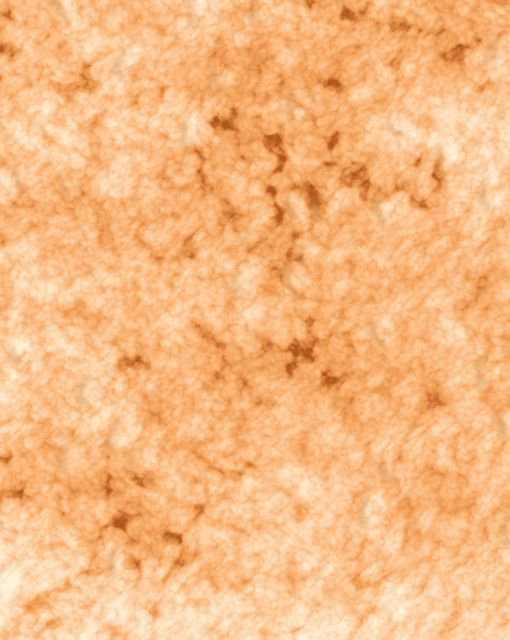
Give the GLSL for this texture, as a WebGL 1 fragment shader.

```glsl
precision highp float;
// Draws a mottled, puffy amber and cream mineral surface with rusty creases.

uniform vec2 u_resolution;

const vec3 RUST   = vec3(0.70, 0.34, 0.12);
const vec3 AMBER  = vec3(0.91, 0.58, 0.30);
const vec3 ORANGE = vec3(0.96, 0.66, 0.39);
const vec3 APRICOT = vec3(0.98, 0.71, 0.47);
const vec3 PEACH  = vec3(0.98, 0.76, 0.55);
const vec3 SAND   = vec3(0.99, 0.81, 0.63);
const vec3 CREAM  = vec3(0.99, 0.87, 0.73);
const vec3 IVORY  = vec3(1.00, 0.95, 0.85);
const vec3 SHADOW = vec3(0.79, 0.60, 0.39);

vec2 hash2(vec2 p) {
  vec2 k = vec2(dot(p, vec2(127.1, 311.7)), dot(p, vec2(269.5, 183.3)));
  return fract(sin(k) * 43758.55);
}

vec2 rotate(vec2 p, float a) {
  float c = cos(a), s = sin(a);
  return vec2(c * p.x - s * p.y, s * p.x + c * p.y);
}

// Soft cellular noise: x = blended cell value, y = dome height with creases.
// Both are centred on zero with a spread near one.
vec2 cells(vec2 p) {
  vec2 base = floor(p), f = fract(p);
  float total = 0.0001, value = 0.0;
  for (int j = -1; j <= 1; j++) {
    for (int i = -1; i <= 1; i++) {
      vec2 cell = vec2(float(i), float(j));
      vec2 d = cell + hash2(base + cell) - f;
      float w = exp(-9.0 * dot(d, d));
      total += w;
      value += w * hash2(base + cell + 37.0).x;
    }
  }
  return vec2((value / total - 0.5) * 4.0, (0.15 + log(total) / 9.0) * 7.0);
}

// Sparse raised lumps, tilted and slightly elongated.
float lumps(vec2 p) {
  vec2 base = floor(p), f = fract(p);
  float height = 0.0;
  for (int j = -1; j <= 1; j++) {
    for (int i = -1; i <= 1; i++) {
      vec2 cell = vec2(float(i), float(j));
      vec2 kind = hash2(base + cell + 91.0);
      vec2 d = rotate(cell + hash2(base + cell) - f, kind.y * 1.6 - 0.8);
      float size = 0.26 + 0.24 * kind.y;
      float lump = smoothstep(size, size * 0.4, length(d * vec2(1.3, 0.85)));
      height = max(height, lump * smoothstep(0.72, 0.88, kind.x));
    }
  }
  return height;
}

// Gentle wobble, small enough to keep the grains rounded.
vec2 sineWarp(vec2 p) {
  vec2 q = p + 0.006 * sin(p.yx * vec2(23.0, 19.0) + vec2(1.3, 4.1));
  q += 0.003 * sin(q.yx * vec2(61.0, 53.0) + vec2(2.7, 0.6));
  return q + 0.0013 * sin(q.yx * vec2(149.0, 137.0));
}

float spot(vec2 p, vec2 centre, vec2 radius) {
  vec2 d = (p - centre) / radius;
  return exp(-dot(d, d));
}

// Large pale and stained regions.
float stains(vec2 p) {
  float t = 1.5 * smoothstep(0.23, 0.03, p.y + 0.12 * p.x);
  t += 1.1 * spot(p, vec2(0.0, 0.43), vec2(0.05, 0.12));
  t += 0.8 * spot(p, vec2(0.16, 0.82), vec2(0.14, 0.10));
  t += 0.9 * spot(p, vec2(0.78, 0.80), vec2(0.13, 0.14));
  t += 0.8 * spot(p, vec2(0.42, 0.22), vec2(0.13, 0.06));
  t -= 0.9 * spot(p, vec2(0.03, 0.66), vec2(0.12, 0.09));
  t -= 0.7 * spot(p, vec2(0.42, 0.90), vec2(0.14, 0.12));
  t -= 0.8 * spot(p, vec2(0.74, 0.22), vec2(0.13, 0.10));
  t -= 0.7 * spot(p, vec2(0.40, 0.42), vec2(0.30, 0.07));
  return t - 0.7 * spot(p, vec2(0.15, 0.24), vec2(0.12, 0.07));
}

float ramp(float a, float b, float x) {
  return clamp((x - a) / (b - a), 0.0, 1.0);
}

vec3 palette(float t) {
  vec3 c = mix(RUST, AMBER, ramp(-3.8, -2.1, t));
  c = mix(c, ORANGE, ramp(-2.1, -1.1, t));
  c = mix(c, APRICOT, ramp(-1.1, -0.45, t));
  c = mix(c, PEACH, ramp(-0.45, 0.15, t));
  c = mix(c, SAND, ramp(0.15, 0.75, t));
  c = mix(c, CREAM, ramp(0.75, 1.55, t));
  return mix(c, IVORY, ramp(1.55, 2.8, t));
}

void main() {
  vec2 p = gl_FragCoord.xy / u_resolution.y;
  vec2 q = sineWarp(p);
  vec2 broad = cells(q * 5.0 + 3.0);
  vec2 patches = cells(rotate(q, 0.5) * 14.0 + 11.0);
  vec2 puffs = cells(rotate(q, 0.9) * vec2(30.0, 26.0) + 5.0);

  // Rounded curds give way to slanted fibres toward the lower right.
  vec2 slanted = rotate(q, 0.55);
  float fibrous = smoothstep(0.45, 0.75, p.x + 0.2 - 0.4 * p.y + 0.06 * patches.x);
  vec2 curds = mix(cells(slanted * 54.0), cells(slanted * vec2(56.0, 24.0)), fibrous);
  vec2 grain = cells(rotate(q, 0.8) * vec2(115.0, 95.0) + 0.12 * curds);
  vec2 specks = cells(p * 210.0);

  float tone = stains(q) + 0.22 * broad.x + 0.30 * patches.x;
  tone += 0.24 * puffs.x + 0.24 * puffs.y + 0.22 * curds.x + 0.25 * curds.y;
  tone += 0.24 * grain.x + 0.19 * grain.y + 0.20 * specks.x;

  // Bright lumps with a dusky rim on their left side.
  float lump = lumps(q * 14.0);
  float rim = max(lumps(q * 14.0 + vec2(0.16, 0.06)) - lump, 0.0);
  tone += 1.1 * lump - 0.05;

  // Short rusty creases open between puffs in the darker patches.
  float crease = smoothstep(0.5, 1.9, -puffs.y - 0.3 * curds.y);
  tone -= 1.2 * crease * smoothstep(0.3, 1.4, -patches.x - 0.4 * broad.x);

  gl_FragColor = vec4(mix(palette(tone), SHADOW, 0.35 * rim), 1.0);
}
```
